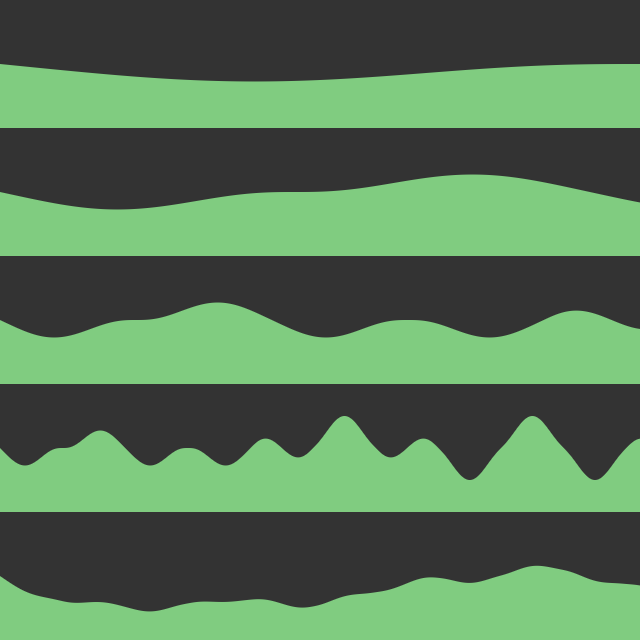
Reproduce this background procedurally as a Shadertoy shader.

```glsl
// Five stacked bands, each filled below a one-dimensional gradient-noise curve.
// The upper four show single octaves of rising frequency; the lowest shows
// their fractal sum. Each lattice point has a falling, flat or rising slope.

const vec3 DARK = vec3(0.20);
const vec3 GREEN = vec3(0.50, 0.80, 0.50);
const int OCTAVES = 4;
const float BANDS = 5.0;
const float LACUNARITY = 2.17;   // frequency ratio between octaves
const float GAIN = 0.5;          // amplitude ratio in the fractal sum
const float SUM_SCALE = 1.5;     // overall strength of the fractal sum
const float BASELINE = 0.5;      // rest level, in band heights
const float AMPLITUDE = 0.5;     // noise strength, in band heights

// Lattice slopes: the fixed seed of the noise, reused cyclically.
const int SLOPE_COUNT = 12;
const float SLOPES[SLOPE_COUNT] = float[SLOPE_COUNT](
    -1.0, 0.0, -1.0, 0.0, 1.0, 1.0, -1.0, -1.0, 1.0, -1.0, 1.0, 1.0);

float latticeSlope(int cell) {
    return SLOPES[cell % SLOPE_COUNT];
}

// Gradient noise with a quintic fade; zero at every lattice point.
float gradientNoise(float x) {
    x = max(x, 0.0);
    int cell = int(floor(x));
    float t = fract(x);
    float fade = t * t * t * (t * (t * 6.0 - 15.0) + 10.0);
    return mix(latticeSlope(cell) * t, latticeSlope(cell + 1) * (t - 1.0), fade);
}

float fractalNoise(float x) {
    float total = 0.0;
    float weight = SUM_SCALE;
    for (int i = 0; i < OCTAVES; i++) {
        total += weight * gradientNoise(x);
        x *= LACUNARITY;
        weight *= GAIN;
    }
    return total;
}

// Height of the curve in a band counted from the top.
float curveHeight(float x, float band) {
    float n = band < float(OCTAVES)
        ? gradientNoise(x * pow(LACUNARITY, band))
        : fractalNoise(x);
    return BASELINE + AMPLITUDE * n;
}

void mainImage(out vec4 fragColor, in vec2 fragCoord) {
    vec2 uv = fragCoord / iResolution.xy;
    float fromTop = (1.0 - uv.y) * BANDS;
    float band = floor(fromTop);
    float v = 1.0 - fract(fromTop);
    float pixel = BANDS / iResolution.y;

    // Fill below the curve, with the edge widened on steep flanks.
    float h = curveHeight(uv.x, band);
    float rise = curveHeight(uv.x + 1.0 / iResolution.x, band) - h;
    float edge = length(vec2(pixel, rise));
    float fill = clamp(0.5 + (h - v) / edge, 0.0, 1.0);

    // Smooth the straight seams between neighbouring bands.
    if (band < BANDS - 1.0) fill *= clamp(0.5 + v / pixel, 0.0, 1.0);
    if (band > 0.0) fill = max(fill, clamp(0.5 - (1.0 - v) / pixel, 0.0, 1.0));

    fragColor = vec4(mix(DARK, GREEN, fill), 1.0);
}
```
